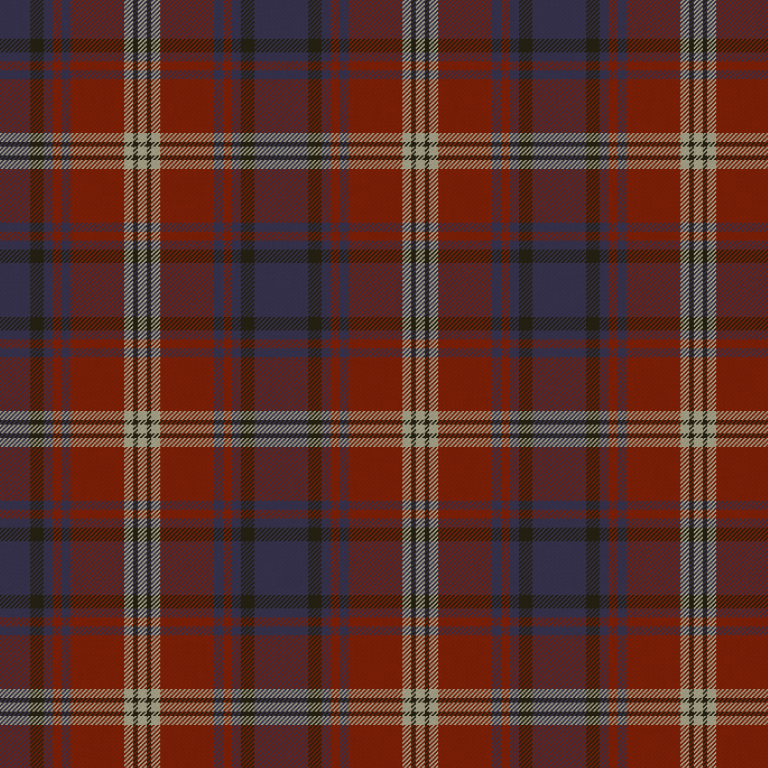
Reproduce this pattern procedurally as a Shadertoy shader.

```glsl
// Woven tartan: one mirrored sequence of coloured threads serves as both warp
// and weft, interlaced in a 2/2 twill that leaves fine rising diagonals.
// Threads are finer than a pixel, so each pixel averages a grid of samples.

const float SETT_SIZE = 0.362;                 // one repeat, in canvas heights
const float SETT_THREADS = 248.0;              // threads in one repeat
const vec2 SETT_CENTER = vec2(0.1852, 0.0794); // middle of a pale stripe
const int SAMPLES = 5;

const vec3 RED   = vec3(0.465, 0.115, 0.025);
const vec3 BLUE  = vec3(0.200, 0.185, 0.285);
const vec3 BLACK = vec3(0.135, 0.120, 0.065);
const vec3 PALE  = vec3(0.610, 0.595, 0.500);

float hash(vec2 p) {
    p = fract(p * vec2(0.1031, 0.1137));
    p += dot(p, p.yx + 33.33);
    return fract((p.x + p.y) * p.x * 7.31);
}

// Colour of a thread, by its distance in threads from the pale stripe's middle
vec3 threadColor(float index) {
    float half_ = 0.5 * SETT_THREADS;
    float d = abs(mod(index + 0.5 + half_, SETT_THREADS) - half_);
    if (d < 4.0)   return PALE;
    if (d < 8.0)   return BLACK;
    if (d < 16.0)  return PALE;
    if (d < 64.0)  return RED;
    if (d < 72.0)  return BLUE;
    if (d < 80.0)  return RED;
    if (d < 88.0)  return BLUE;
    if (d < 100.0) return BLACK;
    return BLUE;
}

// Small change of brightness along each yarn
float yarnShade(float index, float along, float seed) {
    return 0.97 + 0.06 * hash(vec2(index + seed, floor(along / 12.0)));
}

// Cloth colour at a position measured in threads
vec3 weave(vec2 p) {
    vec2 thread = floor(p);
    bool warpOnTop = mod(thread.x - thread.y, 4.0) < 2.0;
    return warpOnTop
        ? threadColor(thread.x) * yarnShade(thread.x, p.y, 17.0) * 1.03
        : threadColor(thread.y) * yarnShade(thread.y, p.x, 91.0) * 0.97;
}

void mainImage(out vec4 fragColor, in vec2 fragCoord) {
    float threadsPerUnit = SETT_THREADS / SETT_SIZE;
    vec3 sum = vec3(0.0);

    // Average evenly spaced samples across the pixel
    for (int j = 0; j < SAMPLES; j++) {
        for (int i = 0; i < SAMPLES; i++) {
            vec2 offset = (vec2(i, j) + 0.5) / float(SAMPLES) - 0.5;
            vec2 uv = (fragCoord + offset) / iResolution.y;
            sum += weave((uv - SETT_CENTER) * threadsPerUnit);
        }
    }
    fragColor = vec4(sum / float(SAMPLES * SAMPLES), 1.0);
}
```
